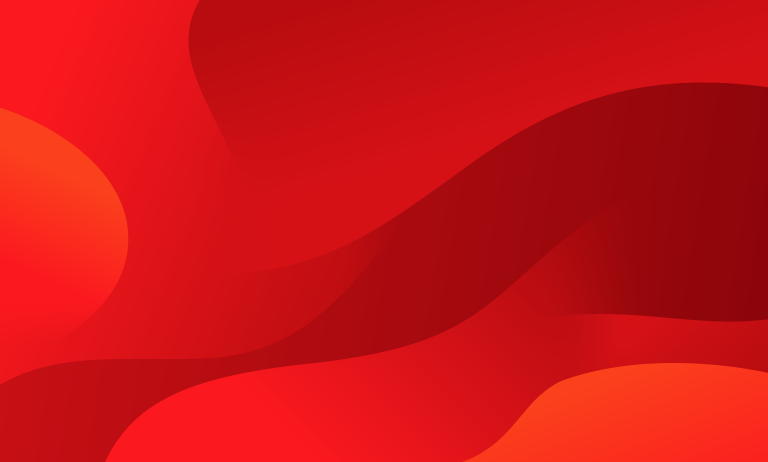
A WebGL 2 fragment shader for this background:

```glsl
#version 300 es
precision highp float;
// Abstract red backdrop of overlapping, softly shaded waves.
// Each wave is bounded by Bezier curves, filled with a linear gradient,
// and painted back to front; some edges melt into the layer behind.

uniform vec2 u_resolution;
out vec4 outColor;

const vec3 SCARLET = vec3(0.985, 0.095, 0.122);
const vec3 ORANGE  = vec3(0.985, 0.250, 0.110);
const vec3 CRIMSON = vec3(0.840, 0.068, 0.088);
const vec3 CHERRY  = vec3(0.725, 0.048, 0.062);
const vec3 GARNET  = vec3(0.590, 0.025, 0.040);
const vec3 MAROON  = vec3(0.540, 0.018, 0.038);

vec2 bezier(float t, vec2 a, vec2 b, vec2 c, vec2 d) {
  float s = 1.0 - t;
  return s * s * s * a + 3.0 * s * s * t * b + 3.0 * s * t * t * c + t * t * t * d;
}

// Height of a curve at x, by bisection; x must grow along the curve.
float curveHeight(float x, vec2 a, vec2 b, vec2 c, vec2 d) {
  float lo = 0.0, hi = 1.0;
  for (int i = 0; i < 20; i++) {
    float mid = 0.5 * (lo + hi);
    if (bezier(mid, a, b, c, d).x < x) lo = mid; else hi = mid;
  }
  return bezier(0.5 * (lo + hi), a, b, c, d).y;
}

// Two curves joined end to end at d.
float joinedHeight(float x, vec2 a, vec2 b, vec2 c, vec2 d, vec2 e, vec2 f, vec2 g) {
  return x < d.x ? curveHeight(x, a, b, c, d) : curveHeight(x, d, e, f, g);
}

// Antialiased coverage of the positive side of a field.
float coverage(float field) {
  float pixel = length(vec2(dFdx(field), dFdy(field)));
  return clamp(0.5 + field / max(pixel, 1e-5), 0.0, 1.0);
}

vec3 linearGradient(vec2 p, vec2 start, vec2 end, vec3 first, vec3 last) {
  vec2 axis = end - start;
  return mix(first, last, clamp(dot(p - start, axis) / dot(axis, axis), 0.0, 1.0));
}

void main() {
  vec2 p = gl_FragCoord.xy / u_resolution;

  // Base: bright on the left, deepening to the right
  vec3 color = linearGradient(p, vec2(0.0, 0.60), vec2(0.52, 0.47), SCARLET, CHERRY);

  // Dark ribbon, melting into the base where its upper edge climbs
  float ribbonTop = joinedHeight(p.x, vec2(0.0, 0.167), vec2(0.078, 0.243),
    vec2(0.169, 0.217), vec2(0.260, 0.224), vec2(0.391, 0.228),
    vec2(0.456, 0.359), vec2(0.560, 0.609));
  float ribbon = max(coverage(ribbonTop - p.y), smoothstep(0.44, 0.53, p.x));
  vec3 ribbonColor = linearGradient(p, vec2(0.0, 0.1), vec2(1.0, 0.0),
    vec3(0.78, 0.06, 0.08), MAROON);
  color = mix(color, ribbonColor, ribbon);

  // Upper wave: its left edge softens toward the lower tip
  float upperFloor = joinedHeight(p.x, vec2(0.293, 0.407), vec2(0.423, 0.413),
    vec2(0.501, 0.513), vec2(0.586, 0.613), vec2(0.690, 0.743),
    vec2(0.807, 0.857), vec2(1.0, 0.811));
  float upperLeft = curveHeight(p.y, vec2(0.587, 0.319), vec2(0.761, 0.286),
    vec2(0.870, 0.215), vec2(1.0, 0.260));
  float blur = 0.07 * (1.0 - smoothstep(0.55, 0.78, p.y));
  float leftMask = mix(coverage(p.x - upperLeft),
    smoothstep(-0.07, 0.07, p.x - upperLeft), blur / 0.07);
  vec3 upperColor = linearGradient(p, vec2(0.33, 0.95), vec2(0.498, 0.614), CHERRY, CRIMSON);
  color = mix(color, upperColor, leftMask * coverage(p.y - upperFloor));

  // Lower wave: scarlet at left, dissolving into the ribbon at right
  float lowerTop = joinedHeight(p.x, vec2(0.137, 0.0), vec2(0.176, 0.141),
    vec2(0.260, 0.185), vec2(0.391, 0.211), vec2(0.651, 0.254),
    vec2(0.625, 0.370), vec2(0.807, 0.570));
  float lowerFade = 1.0 - smoothstep(0.70, 0.87, p.x);
  vec3 lowerColor = linearGradient(p, vec2(0.36, 0.09), vec2(0.95, 0.443), SCARLET, GARNET);
  color = mix(color, lowerColor, coverage(lowerTop - p.y) * lowerFade);

  // Thin fold at lower right, appearing gradually from its left end
  float foldTop = curveHeight(p.x, vec2(0.690, 0.304), vec2(0.807, 0.348),
    vec2(0.898, 0.287), vec2(1.0, 0.309));
  vec3 foldColor = linearGradient(p, vec2(0.83, 0.31), vec2(1.0, 0.20), CRIMSON, CHERRY);
  color = mix(color, foldColor, coverage(foldTop - p.y) * smoothstep(0.69, 0.82, p.x));

  // Orange hill in the lower right corner
  float hillTop = joinedHeight(p.x, vec2(0.602, 0.0), vec2(0.671, 0.043),
    vec2(0.677, 0.130), vec2(0.729, 0.174), vec2(0.807, 0.224),
    vec2(0.911, 0.224), vec2(1.0, 0.193));
  vec3 hillColor = linearGradient(p, vec2(0.76, 0.16), vec2(0.90, -0.05), ORANGE,
    mix(SCARLET, ORANGE, 0.25));
  color = mix(color, hillColor, coverage(hillTop - p.y));

  // Round lobe on the left side, with its curve running along y
  float lobeRight = joinedHeight(p.y, vec2(0.248, 0.059), vec2(0.293, 0.111),
    vec2(0.370, 0.167), vec2(0.483, 0.167), vec2(0.613, 0.167),
    vec2(0.717, 0.091), vec2(0.767, 0.0));
  vec3 lobeColor = linearGradient(p, vec2(0.02, 0.42), vec2(0.14, 0.58), SCARLET, ORANGE);
  color = mix(color, lobeColor, coverage(lobeRight - p.x) * smoothstep(0.24, 0.36, p.y));

  outColor = vec4(color, 1.0);
}
```
